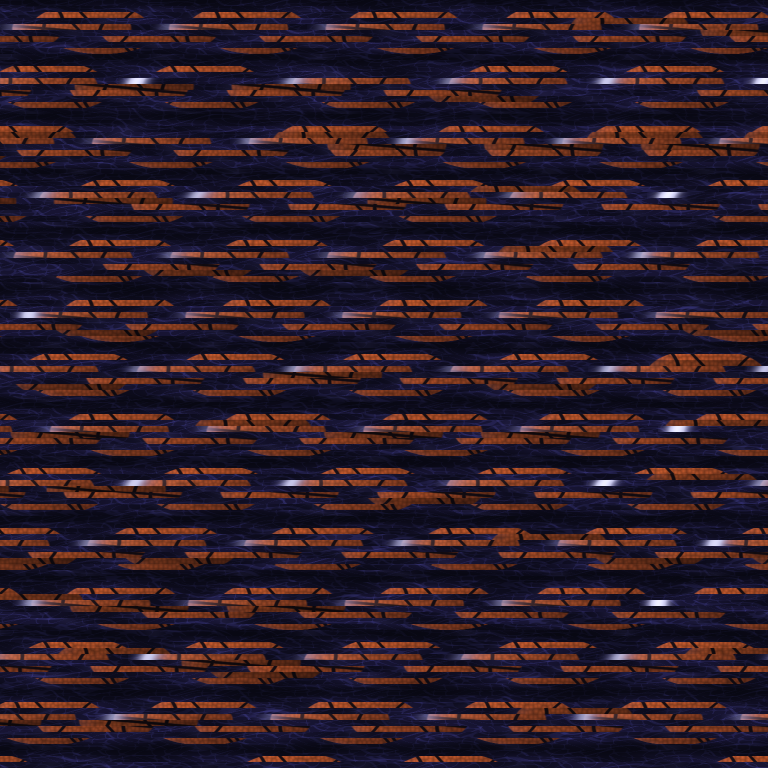
Reproduce this pattern procedurally as a WebGL 2 fragment shader.

```glsl
#version 300 es
precision highp float;
// Rows of squashed, pebbled orange balls on scribbled navy, cut into thin
// horizontal strips that slide sideways. Each strip gets its own offset, and
// hashes hide or dim single pieces; cellular noise makes the pebbled skin.
uniform vec2 u_resolution;
out vec4 fragColor;

const float STRIPS = 128.0;        // slices down the canvas
const float STRIPS_PER_ROW = 9.6;  // gives 13.3 rows of balls
const float BALLS_ACROSS = 4.9;

const vec3 INK = vec3(0.025, 0.025, 0.06);
const vec3 NAVY = vec3(0.09, 0.08, 0.20);
const vec3 BLUE = vec3(0.19, 0.18, 0.42);
const vec3 RUST = vec3(0.29, 0.13, 0.08);
const vec3 ORANGE = vec3(0.74, 0.34, 0.17);
const vec3 PINK = vec3(0.95, 0.66, 0.66);
const vec3 GLOW = vec3(0.88, 0.88, 1.0);

float hash(vec2 p) {
    return fract(sin(dot(p, vec2(127.1, 311.7))) * 43758.55);
}

// Distance to the nearest jittered cell centre
float cellular(vec2 p) {
    vec2 cell = floor(p);
    float nearest = 1.0;
    for (int y = -1; y <= 1; y++) {
        for (int x = -1; x <= 1; x++) {
            vec2 c = cell + vec2(x, y);
            vec2 centre = c + 0.2 + 0.6 * vec2(hash(c), hash(c + 51.3));
            nearest = min(nearest, distance(p, centre));
        }
    }
    return nearest;
}

// 1 on a line where d is zero, fading out at the given half width
float stroke(float d, float width) {
    return 1.0 - smoothstep(width * 0.5, width * 1.3, abs(d));
}

// Sideways drift of a whole row, in ball widths
float rowDrift(float row) {
    float bump = row - 5.5;
    return 0.48 - 0.283 * row + 0.6 * exp(-0.5 * bump * bump);
}

// Extra slide of one strip within its row
float stripSlide(float row, float strip) {
    float jitter = hash(vec2(row, strip)) - 0.5;
    if (mod(strip, 2.0) > 0.5) return jitter;
    float slide = strip == 4.0 ? 0.0 : (strip == 6.0 ? 0.55 : 0.15);
    return slide + 0.16 * jitter;
}

// Navy ground with flowing contour lines and small curls
vec3 ground(vec2 p, float v, float shade) {
    float flow = v * 6.0 + 0.7 * sin(p.x * 5.0) + 0.4 * sin(p.x * 11.0 + v * 9.0);
    float curls = sin(p.x * 43.0 + 3.0 * sin(v * 17.0)) + sin(v * 38.0 + 2.0 * sin(p.x * 21.0));
    float lines = 0.6 * stroke(fract(flow) - 0.5, 0.07) + 0.5 * stroke(curls, 0.25);
    float band = smoothstep(0.0, 0.25, v) * (1.0 - smoothstep(0.8, 1.0, v));
    float light = (0.25 + 0.75 * band) * shade;
    return mix(INK, NAVY, light) + (BLUE - NAVY) * lines * (0.25 + 0.75 * light);
}

// Shaded skin with dark seams; b runs from -1 to 1 across the ball, y down
vec3 ballSkin(vec2 b, float pebble) {
    float light = clamp(0.62 - 0.3 * b.x - 0.3 * b.y, 0.0, 1.0);
    vec3 skin = mix(RUST, ORANGE, light) * (1.12 - 0.5 * pebble);
    float seam = stroke(b.x - 0.1 - 0.4 * b.y, 0.035);
    seam = max(seam, stroke(abs(b.x + 0.15 * b.y) - 0.48 - 0.3 * b.y * b.y, 0.035));
    seam = max(seam, stroke(b.y - 0.08 - 0.2 * b.x, 0.06));
    return mix(skin, INK, 0.9 * seam);
}

vec3 pattern(vec2 uv) {
    // Strip and row indices, counted downwards
    float down = (1.0 - uv.y) * STRIPS;
    float slice = floor(down);
    float row = floor((slice + 0.5) / STRIPS_PER_ROW);
    float strip = slice - floor(row * STRIPS_PER_ROW);
    float v = down / STRIPS_PER_ROW - row;

    // Position within one ball tile after sliding
    float x = uv.x * BALLS_ACROSS - rowDrift(row) - stripSlide(row, strip);
    float id = floor(x + 0.5);
    float q = x - id;
    float chance = hash(vec2(id + 7.0 * row, strip + 3.0));
    vec2 b = vec2(q / 0.38, (v - 0.5) / 0.44);
    float halfWidth = 0.38 * sqrt(max(1.0 - b.y * b.y, 0.0));

    float shade = 0.5 + 0.5 * sin(x * 6.283 + 6.0 * hash(vec2(slice, 9.0)));
    vec3 color = ground(vec2(x, v), v, 0.35 + 0.65 * shade);

    // Lit strips alternate with mostly hidden ones
    bool hiddenStrip = mod(strip, 2.0) > 0.5;
    float keep = hiddenStrip ? 0.2 : (strip == 6.0 ? 0.75 : 0.96);
    float inside = 1.0 - smoothstep(-0.008, 0.008, abs(q) - halfWidth);
    float visible = inside * step(chance, keep) * step(1.5, strip) * step(strip, 8.5);
    float pebble = cellular(uv * 170.0);
    vec3 skin = ballSkin(b, pebble) * (hiddenStrip ? 0.72 : 1.0);
    float edge = q + halfWidth;
    float shine = strip == 4.0 ? 1.0 : 0.0;
    skin = mix(skin, PINK, 0.65 * shine * exp(-7.0 * max(edge, 0.0)));
    color = mix(color, skin, visible);

    // Glint on the left tip, strong on some balls only
    float strength = mix(0.12, 0.35 + 0.75 * chance * chance, shine);
    float glint = exp(-pow(edge / 0.085, 2.0)) * strength * smoothstep(0.1, 0.25, v);
    return mix(color, mix(BLUE, GLOW, glint), min(glint * 1.2, 1.0));
}

void main() {
    // Four samples per pixel smooth the strip edges
    vec3 sum = vec3(0.0);
    for (int i = 0; i < 4; i++) {
        vec2 offset = vec2(i % 2, i / 2) * 0.5 - 0.25;
        sum += pattern((gl_FragCoord.xy + offset) / u_resolution);
    }
    fragColor = vec4(sum * 0.25, 1.0);
}
```
